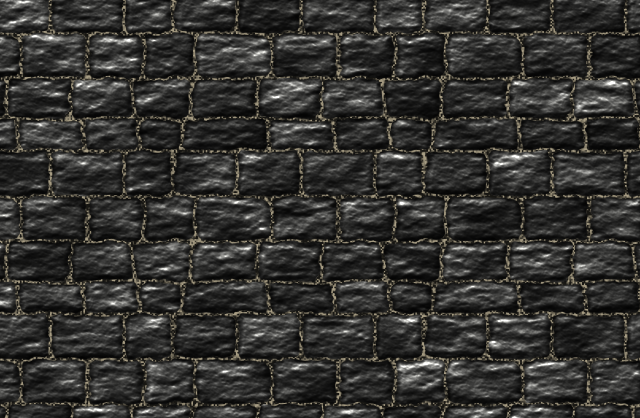
Reproduce this texture procedurally as a Shadertoy shader.

```glsl
#define UNITS 500.0               // layout units per canvas height
#define TILE vec2(300.0, 195.0)   // size of one repeat of the bond
#define FIRST_ROW 40.0            // top of the first full course
#define JOINT vec2(2.0, 1.3)      // half widths of upright and level joints
#define CORNER 7.0
#define WOBBLE vec2(5.0, 4.5)
#define RELIEF 8.5
#define BEVEL 2.4
#define NO_WRAP vec2(4096.0)
#define STONE vec3(0.185, 0.185, 0.181)
#define MORTAR_DARK vec3(0.09, 0.085, 0.07)
#define MORTAR_LIGHT vec3(0.66, 0.62, 0.52)

// Course heights, start of each course, and brick widths per course
const vec4 courseHeight = vec4(54.0, 48.0, 38.0, 55.0);
const vec4 courseStart = vec4(24.0, 8.0, 22.0, 61.0);
const mat4 brickWidth = mat4(82.0, 66.0, 62.0, 90.0,
                             77.0, 75.0, 68.0, 80.0,
                             77.0, 68.0, 51.0, 104.0,
                             88.0, 59.0, 75.0, 78.0);

struct Brick { vec2 pos; vec2 halfSize; vec2 id; };

float hash(vec2 p) {
    vec3 q = fract(vec3(p.xyx) * 0.1031);
    q += dot(q, q.yzx + 33.33);
    return fract((q.x + q.y) * q.z);
}

// Value noise that wraps after the given number of cells
float noise(vec2 p, vec2 period) {
    vec2 i = floor(p), f = fract(p);
    f = f * f * (3.0 - 2.0 * f);
    vec2 a = mod(i, period), b = mod(i + 1.0, period);
    return mix(mix(hash(a), hash(vec2(b.x, a.y)), f.x),
               mix(hash(vec2(a.x, b.y)), hash(b), f.x), f.y);
}

// Lumpy stone surface, stretched sideways
float stoneHeight(vec2 p) {
    float sum = 0.0, amplitude = 0.5;
    p = vec2(p.x + 0.6 * p.y, p.y - 0.12 * p.x) / vec2(19.0, 10.0);
    for (int i = 0; i < 4; i++) {
        sum += amplitude * noise(p, NO_WRAP);
        p = mat2(0.96, 0.28, -0.28, 0.96) * p * 2.03 + 17.3;
        amplitude *= 0.45;
    }
    return sum;
}

// Bends the joints; repeats along with the bond
vec2 wobble(vec2 p) {
    vec2 coarse = vec2(15.0, 10.0), fine = vec2(48.0, 32.0);
    vec2 a = p / TILE * coarse, b = p / TILE * fine;
    vec2 slow = vec2(noise(a, coarse), noise(a + 5.5, coarse)) - 0.5;
    vec2 quick = vec2(noise(b + 2.5, fine), noise(b + 9.5, fine)) - 0.5;
    return WOBBLE * (slow + 0.65 * quick);
}

Brick findBrick(vec2 p) {
    float y = p.y - FIRST_ROW;
    float tileY = floor(y / TILE.y);
    y -= tileY * TILE.y;
    int row = 0, col = 0;
    for (; row < 3 && y > courseHeight[row]; row++) y -= courseHeight[row];

    float x = p.x - courseStart[row];
    float tileX = floor(x / TILE.x);
    x -= tileX * TILE.x;
    for (; col < 3 && x > brickWidth[row][col]; col++) x -= brickWidth[row][col];

    vec2 halfSize = 0.5 * vec2(brickWidth[row][col], courseHeight[row]);
    vec2 id = 4.0 * vec2(tileX, tileY) + vec2(float(col), float(row));
    return Brick(vec2(x, y) - halfSize, halfSize, id);
}

// Depth inside the rounded brick outline, negative in the joint
float insetDepth(vec2 pos, vec2 halfSize) {
    vec2 q = abs(pos) - halfSize + JOINT + CORNER;
    return CORNER - length(max(q, 0.0)) - min(max(q.x, q.y), 0.0);
}

void mainImage(out vec4 fragColor, in vec2 fragCoord) {
    float pixel = UNITS / iResolution.y;
    vec2 p = vec2(fragCoord.x, iResolution.y - fragCoord.y) * pixel;
    Brick brick = findBrick(p + wobble(p));
    float inset = insetDepth(brick.pos, brick.halfSize);

    // Light from above: compare heights a short step towards it
    vec2 toLight = vec2(-0.7, -2.5);
    float insetLit = insetDepth(brick.pos + toLight, brick.halfSize);
    float bevel = smoothstep(0.0, 9.0, inset) - smoothstep(0.0, 9.0, insetLit);
    vec2 s = p + 61.0 * brick.id;
    float lumps = stoneHeight(s) - stoneHeight(s + toLight);

    // Stone brightness in stops: relief, patches, brick tone, dark rim
    float stops = RELIEF * lumps + BEVEL * bevel;
    stops += 1.7 * (noise(s / vec2(42.0, 20.0), NO_WRAP) - 0.5);
    stops += 0.9 * (hash(brick.id + 71.0) - 0.5);
    stops -= 1.1 * (1.0 - smoothstep(0.0, 7.0, inset));
    vec3 color = STONE * exp2(stops);

    // Grainy mortar
    float grain = noise(p / 1.9, NO_WRAP);
    vec3 mortar = mix(MORTAR_DARK, MORTAR_LIGHT, smoothstep(0.15, 0.95, grain));
    float edge = max(pixel, 1.0);
    color = mix(mortar, color, smoothstep(-edge, edge, inset));

    fragColor = vec4(clamp(color, 0.0, 1.0), 1.0);
}
```
